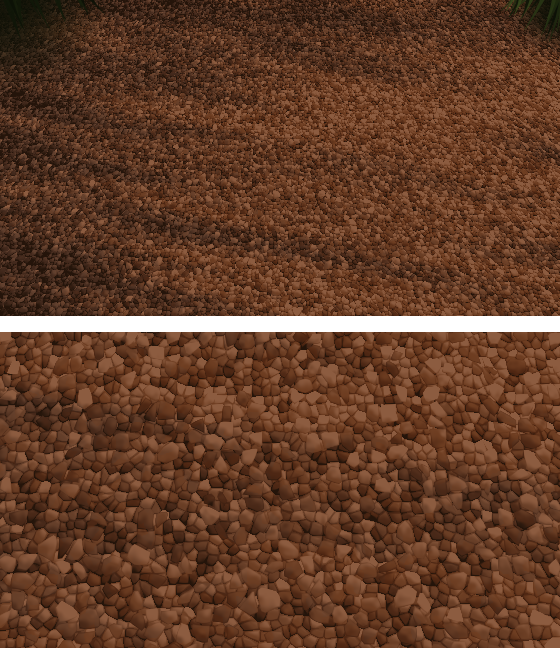
Top, the full canvas; bottom, a detail of the centre.
Give the GLSL for this texture, as a WebGL 1 fragment shader.

```glsl
precision highp float;

uniform vec2 u_resolution;

// Ground colours, dark to pale, in a sunlit and a shaded series
const vec3 SOIL_DARK = vec3(0.14, 0.08, 0.04);
const vec3 SUN_LOW = vec3(0.31, 0.15, 0.07);
const vec3 SUN_HIGH = vec3(0.43, 0.24, 0.13);
const vec3 SHADE_LOW = vec3(0.26, 0.16, 0.11);
const vec3 SHADE_HIGH = vec3(0.38, 0.25, 0.18);
const vec3 STONE_PALE = vec3(0.55, 0.36, 0.25);
const vec3 GRASS_DARK = vec3(0.04, 0.06, 0.02);
const vec3 GRASS_LIT = vec3(0.22, 0.29, 0.11);

const float FORESHORTEN = 0.48;   // shrinking of grains towards the top
const float PEBBLE_DENSITY = 46.0;
const float GRIT_DENSITY = 72.0;
const float PEBBLE_SHARE = 0.45;
const float GRAIN_CONTRAST = 0.62;
const float GAP_DEPTH = 0.30;
const float RELIEF = 0.42;
const float BASE_TONE = 0.59;
const float BAND_SLOPE = 0.19;
const float BAND_STRENGTH = 0.62;
const vec2 LIGHT_DIR = vec2(0.45, 0.89);
const int BLADES = 18;

float hash(vec2 p) {
  return fract(sin(dot(p, vec2(127.1, 311.7))) * 43758.5453);
}

vec2 hash2(vec2 p) {
  return vec2(hash(p), hash(p + 57.3));
}

float noise(vec2 p) {
  vec2 i = floor(p);
  vec2 f = fract(p);
  f = f * f * (3.0 - 2.0 * f);
  return mix(mix(hash(i), hash(i + vec2(1.0, 0.0)), f.x),
             mix(hash(i + vec2(0.0, 1.0)), hash(i + 1.0), f.x), f.y);
}

float fbm(vec2 p) {
  return 0.55 * noise(p) + 0.3 * noise(p * 2.1 + 7.7) + 0.15 * noise(p * 4.3 + 3.1);
}

// Cellular grains: x = tone offset, y = coverage inside the gap, z = cell random
vec3 grains(vec2 p) {
  vec2 cell = floor(p);
  vec2 toCentre = vec2(0.0);
  vec2 id = vec2(0.0);
  float nearest = 9.0;
  float second = 9.0;
  for (int j = -1; j <= 1; j++) {
    for (int i = -1; i <= 1; i++) {
      vec2 c = cell + vec2(float(i), float(j));
      vec2 d = p - c - 0.1 - 0.8 * hash2(c);
      float dist = length(d);
      if (dist < nearest) {
        second = nearest;
        nearest = dist;
        toCentre = d;
        id = c;
      } else {
        second = min(second, dist);
      }
    }
  }
  float body = smoothstep(0.0, 0.32, second - nearest);
  float tone = (hash(id + 19.7) - 0.5) * GRAIN_CONTRAST;
  tone += dot(toCentre, LIGHT_DIR) * RELIEF - GAP_DEPTH * (1.0 - body);
  return vec3(tone, body, hash(id + 83.1));
}

vec3 ramp(vec3 low, vec3 high, float t) {
  vec3 c = mix(SOIL_DARK, low, smoothstep(0.0, 0.33, t));
  c = mix(c, high, smoothstep(0.33, 0.67, t));
  return mix(c, STONE_PALE, smoothstep(0.67, 1.0, t));
}

// Leaning blades hanging in from one upper corner; x is measured from that side
vec3 drawGrass(vec3 col, vec2 p, float spread, float brightness) {
  for (int i = 0; i < BLADES; i++) {
    float k = float(i);
    vec2 r = hash2(vec2(k, spread * 91.0));
    vec2 root = vec2(spread * r.x - 0.02, 1.03);
    vec2 reach = vec2(0.01 + 0.06 * r.y, -0.06 - 0.10 * hash(vec2(k, 5.0)) * (1.1 - r.x));
    float along = clamp(dot(p - root, reach) / dot(reach, reach), 0.0, 1.0);
    float bend = 0.012 * along * (1.0 - along);
    float dist = length(p - root - reach * along + vec2(bend, 0.0));
    float width = 0.007 * (1.0 - along) + 0.0008;
    float cover = 1.0 - smoothstep(width - 0.002, width + 0.002, dist);
    vec3 blade = mix(GRASS_DARK, GRASS_LIT, brightness * hash(vec2(k, 8.0)));
    col = mix(col, blade, cover * 0.9);
  }
  return col;
}

void main() {
  vec2 uv = gl_FragCoord.xy / u_resolution;
  float aspect = u_resolution.x / u_resolution.y;
  vec2 p = vec2(uv.x * aspect, uv.y);

  // Ground plane with grains shrinking evenly into the distance
  float scale = 1.0 - FORESHORTEN * uv.y;
  vec2 ground = vec2((p.x - 0.5 * aspect) / scale, -log(scale) / FORESHORTEN);
  ground += 0.006 * (vec2(noise(ground * 40.0), noise(ground * 40.0 + 31.0)) - 0.5);

  // Fine grit with scattered larger pebbles
  vec3 grit = grains(ground * GRIT_DENSITY);
  vec3 pebble = grains(ground * PEBBLE_DENSITY + 13.0);
  float isPebble = step(1.0 - PEBBLE_SHARE, pebble.z) * smoothstep(0.1, 0.6, pebble.y);
  float tone = BASE_TONE + mix(grit.x, pebble.x + 0.04, isPebble);
  tone += 0.22 * (noise(ground * 120.0) - 0.5);
  tone += 0.2 * step(0.96, pebble.z) * isPebble;

  // Long sloping shadows and the broad fall of light
  vec2 bandPos = vec2(p.x * 1.7, (p.y + BAND_SLOPE * p.x) * 13.0);
  float band = fbm(bandPos) - 0.5;
  float sunlit = smoothstep(0.0, 0.65, uv.x) * (1.0 - 0.7 * smoothstep(0.65, 1.0, uv.y));
  tone += band * BAND_STRENGTH * mix(1.1, 0.65, sunlit);
  tone += 0.24 * (sunlit - 0.6) - 0.12 * smoothstep(0.85, 1.0, uv.y);

  float warmth = clamp(0.15 + 0.65 * sunlit + 1.3 * band + 0.5 * (grit.z - 0.5), 0.0, 1.0);
  vec3 col = mix(ramp(SHADE_LOW, SHADE_HIGH, tone), ramp(SUN_LOW, SUN_HIGH, tone), warmth);

  // Dim corners and grass
  float leftDim = 1.0 - smoothstep(0.05, 0.32, length(vec2(p.x * 0.8, 1.0 - p.y)));
  float rightDim = 1.0 - smoothstep(0.04, 0.18, length(vec2(aspect - p.x, 1.0 - p.y)));
  col = mix(col, GRASS_DARK, 0.85 * max(leftDim, rightDim));
  col = drawGrass(col, p, 0.30, 0.25);
  col = drawGrass(col, vec2(aspect - p.x, p.y), 0.16, 1.0);

  gl_FragColor = vec4(col, 1.0);
}
```
